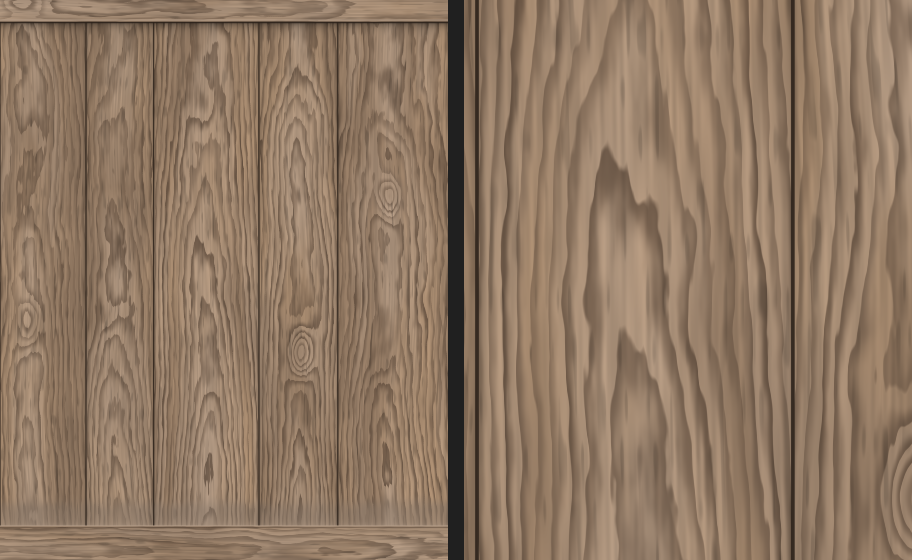
Left: the whole. Right: its middle third, enlarged.
Write a Shadertoy shader that draws this texture.

```glsl
const int PLANKS = 5;
const float ASPECT = 0.8;
const float BOTTOM_RAIL = 0.061;
const float TOP_RAIL = 0.960;

// Per plank: right seam, heart line, knot height, ring density
const vec4 PLANK[PLANKS] = vec4[](
    vec4(0.192, 0.068, 0.43, 100.0),
    vec4(0.343, 0.265, 0.44, 125.0),
    vec4(0.578, 0.470, 0.81, 135.0),
    vec4(0.754, 0.672, 0.37, 130.0),
    vec4(1.004, 0.873, 0.65, 95.0));
// Per plank: ring slope, wander, knot strength, line contrast
const vec4 FIGURE[PLANKS] = vec4[](
    vec4(5.0, 7.0, 3.5, 0.48),
    vec4(8.0, 5.0, 1.5, 0.50),
    vec4(9.5, 3.5, 1.2, 0.58),
    vec4(6.0, 6.0, 5.0, 0.60),
    vec4(6.0, 7.0, 4.5, 0.58));

const vec3 DARK_LINE = vec3(0.33, 0.26, 0.205);
const vec3 BROWN = vec3(0.555, 0.460, 0.375);
const vec3 TAN = vec3(0.640, 0.530, 0.425);
const vec3 PALE = vec3(0.700, 0.610, 0.530);
const vec3 DUST = vec3(0.540, 0.475, 0.420);
const vec3 GAP = vec3(0.17, 0.13, 0.10);

float hash(vec2 p) {
    vec3 q = fract(p.xyx * vec3(0.1031, 0.1030, 0.0973));
    q += dot(q, q.yzx + 33.33);
    return fract((q.x + q.y) * q.z);
}

float noise(vec2 p) {
    vec2 i = floor(p), f = fract(p);
    f = f * f * (3.0 - 2.0 * f);
    return mix(mix(hash(i), hash(i + vec2(1, 0)), f.x),
               mix(hash(i + vec2(0, 1)), hash(i + vec2(1, 1)), f.x), f.y);
}

float fbm(vec2 p) {
    float sum = 0.0, amp = 0.53;
    for (int i = 0; i < 4; i++) {
        sum += amp * noise(p);
        p = p * 2.03 + 17.3;
        amp *= 0.5;
    }
    return sum;
}

// Soft line of given half width at distance d
float line(float d, float halfWidth, float aa) {
    return 1.0 - smoothstep(halfWidth - aa, halfWidth + aa, abs(d));
}

// Ring count of a slice through a tapering, wavering trunk
float rings(vec2 q, float density, vec4 figure, float knotY, float seed) {
    vec2 k = (q - vec2(0.0, knotY)) / vec2(0.022, 0.042);
    float depth = 2.0 + figure.x * q.y
                + figure.y * (fbm(q * vec2(10.0, 4.5) + seed) - 0.5);
    float wobble = 0.8 * fbm(q * vec2(45.0, 16.0) + seed)
                 + 0.25 * noise(q * vec2(330.0, 45.0));
    return length(vec2(q.x * density, depth)) + wobble
         + figure.z * exp(-dot(k, k));
}

// Colour of wood running along q.y, with its heart at q.x = 0
vec3 wood(vec2 q, float ring, float contrast, float seed) {
    float aa = fwidth(ring);
    float t = fract(ring);
    float edge = clamp(aa, 0.10, 0.5);
    float late = smoothstep(0.25, 0.95 - edge * 0.5, t) * (1.0 - smoothstep(1.0 - edge, 1.0, t));
    late = mix(late, 0.3, smoothstep(0.5, 1.1, aa));

    float heart = exp(-q.x * q.x / 0.0008);
    float patches = fbm(q * vec2(14.0, 4.0) + seed * 2.0);
    vec3 col = mix(BROWN, TAN, smoothstep(0.2, 0.75, patches));
    col = mix(col, PALE, 0.55 * heart * smoothstep(0.25, 0.65, fbm(q * vec2(22.0, 6.0) - seed)));
    col = mix(col, PALE, 0.35 * smoothstep(0.5, 0.8, noise(vec2(ring * 0.55, q.y * 3.0 + seed))));
    col = mix(col, DARK_LINE, late * contrast * (0.55 + 0.75 * noise(vec2(floor(ring), q.y * 7.0))));

    // Fibres and short pores
    float fibre = noise(q * vec2(420.0, 14.0) + seed);
    float pore = smoothstep(0.72, 0.95, noise(q * vec2(300.0, 32.0) - seed));
    return col * (0.93 + 0.15 * fibre) * (1.0 - 0.13 * pore);
}

void mainImage(out vec4 fragColor, in vec2 fragCoord) {
    vec2 uv = fragCoord / iResolution.xy;
    vec2 p = uv * vec2(ASPECT, 1.0);
    float aa = 0.7 / iResolution.y;

    // Find the plank and its seams
    int id = 0;
    float seam = line(p.x, 0.0011, aa);
    float bevel = 0.0;
    for (int i = 0; i < PLANKS; i++) {
        float d = p.x - PLANK[i].x * ASPECT;
        if (d > 0.0) id = min(i + 1, PLANKS - 1);
        seam = max(seam, line(d, 0.0011, aa));
        bevel = max(bevel, exp(-abs(d) / 0.004));
    }
    vec4 plank = PLANK[id];
    vec4 figure = FIGURE[id];
    float seed = float(id) * 7.31 + 3.0;
    vec2 q = vec2(p.x - plank.y * ASPECT, p.y);
    q.x += 0.022 * (noise(vec2(p.y * 4.0, seed)) - 0.5);

    // Rails turn the grain sideways
    bool top = uv.y > TOP_RAIL;
    bool rail = top || uv.y < BOTTOM_RAIL;
    if (rail) {
        seed = top ? 51.0 : 64.0;
        q = vec2(p.y - (top ? 0.992 : 0.015), p.x);
        q.x += 0.016 * (noise(vec2(p.x * 5.0, seed)) - 0.5);
        plank = vec4(0.0, 0.0, top ? 0.04 : 0.5, 120.0);
        figure = vec4(5.0, 4.0, top ? 3.0 : 0.5, 0.5);
    }
    float ring = rings(q, plank.w, figure, plank.z, seed);
    vec3 col = wood(q, ring, figure.w, seed);

    if (!rail) {
        col *= 0.97 + 0.06 * hash(vec2(seed, 4.0));
        // Dusty foot, shade under the top rail, seams
        float foot = 1.0 - smoothstep(0.095, 0.125, uv.y + 0.02 * fbm(p * 24.0));
        col = mix(col, DUST * 0.94, 0.45 * foot);
        col = mix(col, PALE, 0.4 * exp(-(uv.y - BOTTOM_RAIL) / 0.007));
        col *= 1.0 - 0.45 * exp(-(TOP_RAIL - uv.y) / 0.009);
        col *= 1.0 - 0.14 * bevel;
        col = mix(col, GAP, 0.88 * seam);
    }

    // Rail edges: worn highlight and dark joint
    col = mix(col, PALE, 0.55 * line(uv.y - TOP_RAIL - 0.004, 0.0018, aa));
    col = mix(col, GAP, 0.85 * line(uv.y - TOP_RAIL, 0.0014, aa));
    col = mix(col, PALE, 0.60 * line(uv.y - BOTTOM_RAIL, 0.0014, aa));
    col = mix(col, DARK_LINE, 0.50 * line(uv.y - BOTTOM_RAIL + 0.003, 0.0012, aa));
    fragColor = vec4(col, 1.0);
}
```
